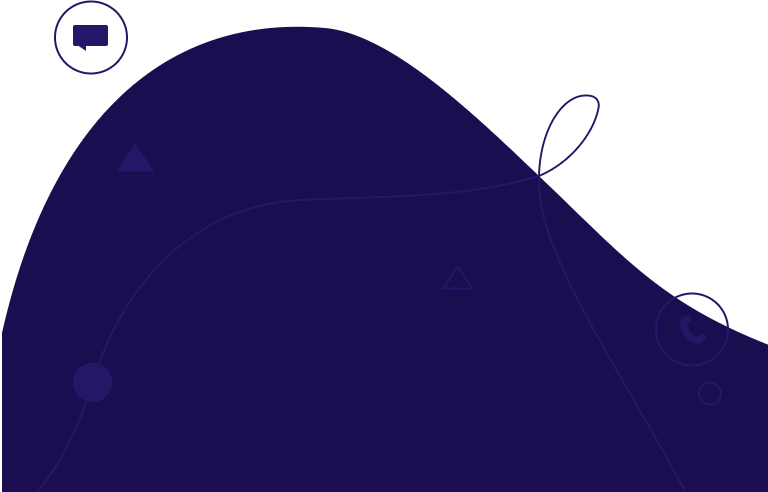
Write a WebGL 2 fragment shader that draws this background.

```glsl
#version 300 es
precision highp float;

uniform vec2 u_resolution;
out vec4 outColor;

// Cubic Bezier point
vec2 bezier(vec2 a, vec2 b, vec2 c, vec2 d, float t) {
  float s = 1.0 - t;
  return s * s * s * a + 3.0 * s * s * t * b + 3.0 * s * t * t * c + t * t * t * d;
}

float segment(vec2 p, vec2 a, vec2 b) {
  vec2 pa = p - a, ba = b - a;
  return length(pa - ba * clamp(dot(pa, ba) / dot(ba, ba), 0.0, 1.0));
}

// Distance to a cubic curve, walked in short chords
float curve(vec2 p, vec2 a, vec2 b, vec2 c, vec2 d) {
  float nearest = 1e5;
  vec2 last = a;
  for (int i = 1; i <= 28; i++) {
    vec2 next = bezier(a, b, c, d, float(i) / 28.0);
    nearest = min(nearest, segment(p, last, next));
    last = next;
  }
  return nearest;
}

// Signed distance below a curve that advances steadily in x
float below(vec2 p, vec2 a, vec2 b, vec2 c, vec2 d) {
  float low = 0.0, high = 1.0;
  for (int i = 0; i < 18; i++) {
    float mid = 0.5 * (low + high);
    if (bezier(a, b, c, d, mid).x < p.x) low = mid; else high = mid;
  }
  vec2 q = bezier(a, b, c, d, low);
  vec2 tangent = bezier(a, b, c, d, low + 0.01) - bezier(a, b, c, d, low - 0.01);
  return (q.y - p.y) * tangent.x / length(tangent);
}

float hill(vec2 p) {
  float d;
  if (p.x < 325.0) d = below(p, vec2(2, 333), vec2(50, 120), vec2(165, 14), vec2(325, 28));
  else if (p.x < 540.0) d = below(p, vec2(325, 28), vec2(390, 34), vec2(470, 110), vec2(540, 177));
  else d = below(p, vec2(540, 177), vec2(625, 258), vec2(660, 302), vec2(769, 345));
  return max(d, 2.0 - p.x);
}

// Looping thread that crosses the hill edge
float thread(vec2 p) {
  vec2 cross = vec2(539, 176);
  float d = curve(p, vec2(36, 493), vec2(65, 460), vec2(83, 415), vec2(92, 383));
  d = min(d, curve(p, vec2(92, 383), vec2(125, 280), vec2(195, 206), vec2(300, 200)));
  d = min(d, curve(p, vec2(300, 200), vec2(390, 196), vec2(465, 198), cross));
  d = min(d, curve(p, cross, vec2(572, 162), vec2(594, 132), vec2(598.5, 108)));
  d = min(d, curve(p, vec2(598.5, 108), vec2(600, 100), vec2(595, 95), vec2(585, 95.5)));
  d = min(d, curve(p, vec2(585, 95.5), vec2(562, 96), vec2(540, 130), cross));
  return min(d, curve(p, cross, vec2(535, 250), vec2(615, 360), vec2(686, 493)));
}

// Isosceles triangle hanging from its apex, size = (half base, height)
float triangle(vec2 p, vec2 apex, vec2 size) {
  vec2 q = vec2(abs(p.x - apex.x), p.y - apex.y);
  return max(q.y - size.y, dot(q, normalize(vec2(size.y, -size.x))));
}

float speechBubble(vec2 p) {
  vec2 q = abs(p - vec2(90.5, 35.5)) - vec2(15.5, 8.5);
  float box = length(max(q, 0.0)) + min(max(q.x, q.y), 0.0) - 2.0;
  float tail = max(max(p.x - 86.0, 45.0 - p.y), dot(p - vec2(78, 45.5), normalize(vec2(-5.5, 8))));
  return min(box, tail);
}

float handset(vec2 p) {
  float body = curve(p, vec2(683.5, 322), vec2(684, 332), vec2(691, 340), vec2(698, 340.5)) - 3.5;
  float ends = min(segment(p, vec2(684, 321), vec2(687.5, 319)), segment(p, vec2(698, 340), vec2(702.5, 337.5)));
  return min(body, ends - 3.5);
}

float ring(vec2 p, vec2 center, float radius) {
  return abs(length(p - center) - radius) - 1.0;
}

void main() {
  // Canvas is 768 x 492 units, y pointing down
  float unit = 492.0 / u_resolution.y;
  vec2 p = vec2(gl_FragCoord.x, u_resolution.y - gl_FragCoord.y) * unit;

  vec3 navy = vec3(0.102, 0.051, 0.315);
  vec3 indigo = vec3(0.145, 0.09, 0.405);
  vec3 color = mix(vec3(1), navy, clamp(0.5 - hill(p) / unit, 0.0, 1.0));

  // Line work
  float ink = thread(p) - 0.95;
  ink = min(ink, ring(p, vec2(91, 37.5), 36.0));
  ink = min(ink, ring(p, vec2(692, 329.5), 36.0));
  ink = min(ink, ring(p, vec2(710, 393.5), 11.0));
  ink = min(ink, abs(triangle(p, vec2(457.8, 266.5), vec2(14.7, 22))) - 0.9);

  // Solid shapes
  ink = min(ink, length(p - vec2(92.5, 382.5)) - 19.5);
  ink = min(ink, triangle(p, vec2(135.2, 143), vec2(19, 28.5)));
  ink = min(ink, min(speechBubble(p), handset(p)));

  color = mix(color, indigo, clamp(0.5 - ink / unit, 0.0, 1.0));
  outColor = vec4(color, 1);
}
```
